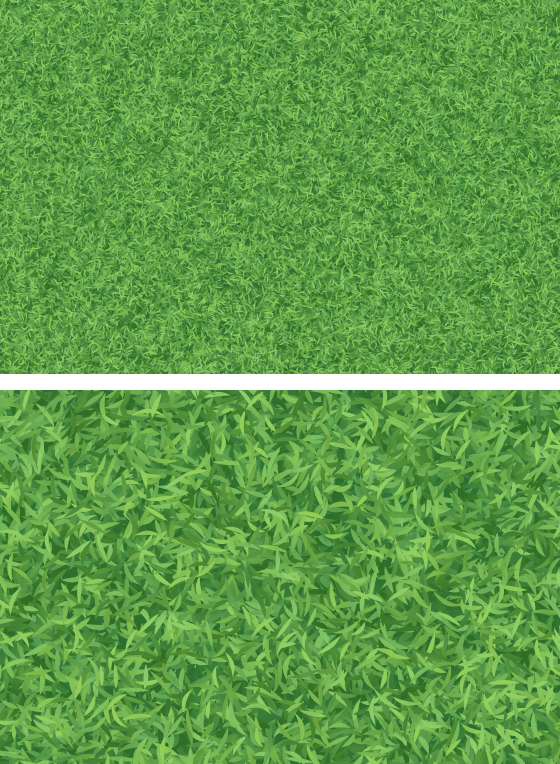
Top: the whole. Bottom: its middle third, enlarged.
Reproduce this texture procedurally as a WebGL 2 fragment shader.

```glsl
#version 300 es
precision highp float;
// Dense lawn seen from above: short curved grass blades stacked from dark to light.

uniform vec2 u_resolution;
out vec4 fragColor;

const float TAU = 6.28319;
const int LAYERS = 14;
const float CELL = 0.021;          // grid spacing, in canvas heights

const vec3 SHADE_GREEN = vec3(0.18, 0.43, 0.155);
const vec3 LEAF_GREEN = vec3(0.39, 0.645, 0.295);
const vec3 SUNLIT_GREEN = vec3(0.56, 0.81, 0.39);
const vec3 COOL_TINT = vec3(-0.03, 0.0, 0.07);

// Three random values in 0..1 for a grid cell and a stream number
vec3 hash3(vec2 cell, int stream) {
    uvec3 v = uvec3(ivec3(ivec2(cell) + 512, stream));
    v = v * 1664525u + 1013904223u;
    v.x += v.y * v.z; v.y += v.z * v.x; v.z += v.x * v.y;
    v ^= v >> 16u;
    v.x += v.y * v.z; v.y += v.z * v.x; v.z += v.x * v.y;
    return vec3(v >> 8u) / 16777216.0;
}

float cornerSlope(vec2 corner, vec2 offset, int stream) {
    float angle = TAU * hash3(corner, stream).x;
    return dot(vec2(cos(angle), sin(angle)), offset);
}

// Gradient noise, roughly -0.7..0.7
float gradientNoise(vec2 p, int stream) {
    vec2 i = floor(p), f = p - i;
    vec2 s = f * f * f * (f * (f * 6.0 - 15.0) + 10.0);
    vec2 e = vec2(1.0, 0.0);
    float low = mix(cornerSlope(i, f, stream), cornerSlope(i + e.xy, f - e.xy, stream), s.x);
    float high = mix(cornerSlope(i + e.yx, f - e.yx, stream), cornerSlope(i + e.xx, f - e.xx, stream), s.x);
    return mix(low, high, s.y);
}

// Coverage of one tapered, bent blade centred on the origin
float bladeCoverage(vec2 p, float angle, float halfLength, float halfWidth, float bend, float pixel) {
    float c = cos(angle), s = sin(angle);
    vec2 q = vec2(c * p.x + s * p.y, c * p.y - s * p.x);
    float along = q.x / halfLength;
    float across = abs(q.y - bend * halfLength * (along * along - 0.4));
    float edge = across - halfWidth * (1.0 - along * along);
    float tip = 1.0 - smoothstep(0.85, 1.15, abs(along));
    return tip * clamp(0.5 - edge / pixel, 0.0, 1.0);
}

// Dark to light green, with a shift toward cool or warm
vec3 grassColor(float tone, float coolness) {
    vec3 color = mix(SHADE_GREEN, LEAF_GREEN, clamp(tone * 2.0, 0.0, 1.0));
    color = mix(color, SUNLIT_GREEN, clamp(tone * 2.0 - 1.0, 0.0, 1.0));
    return color + COOL_TINT * coolness;
}

// Lays one scattered sheet of blades over the colour below
vec3 addBlades(vec3 below, vec2 p, int layer, float patchTone, float pixel) {
    float height = float(layer) / float(LAYERS - 1);
    vec2 grid = p / CELL + 7.0 * hash3(vec2(layer), 99).xy;
    vec2 home = floor(grid);
    vec3 color = below;
    for (int y = -1; y <= 1; y++) {
        for (int x = -1; x <= 1; x++) {
            vec2 cell = home + vec2(x, y);
            vec3 place = hash3(cell, 2 * layer);
            vec3 look = hash3(cell, 2 * layer + 1);
            vec2 local = (grid - cell - place.xy) * CELL;
            float halfLength = CELL * mix(0.38, 0.72, look.x);
            float halfWidth = mix(0.0034, 0.0019, height);
            float bend = 0.7 * (look.y - 0.5);
            float cover = bladeCoverage(local, TAU * place.z, halfLength, halfWidth, bend, pixel);
            float tone = mix(0.08, 0.66, height) + 0.9 * (look.z - 0.5) + patchTone;
            float coolness = fract(look.x * 17.0 + look.y * 5.0) - 0.5 * height - 0.2;
            color = mix(color, grassColor(tone, coolness), cover);
        }
    }
    return color;
}

void main() {
    vec2 p = gl_FragCoord.xy / u_resolution.y;
    float pixel = 1.0 / u_resolution.y;

    // Soft clumps of thicker and thinner growth
    float patchTone = 0.16 * gradientNoise(p * 11.0, 200) + 0.26 * gradientNoise(p * 34.0, 201);

    // Shaded ground, then blades from the bottom up
    vec3 color = grassColor(0.15 + patchTone, 0.3);
    for (int layer = 0; layer < LAYERS; layer++) {
        color = addBlades(color, p, layer, patchTone, pixel);
    }
    fragColor = vec4(color, 1.0);
}
```
